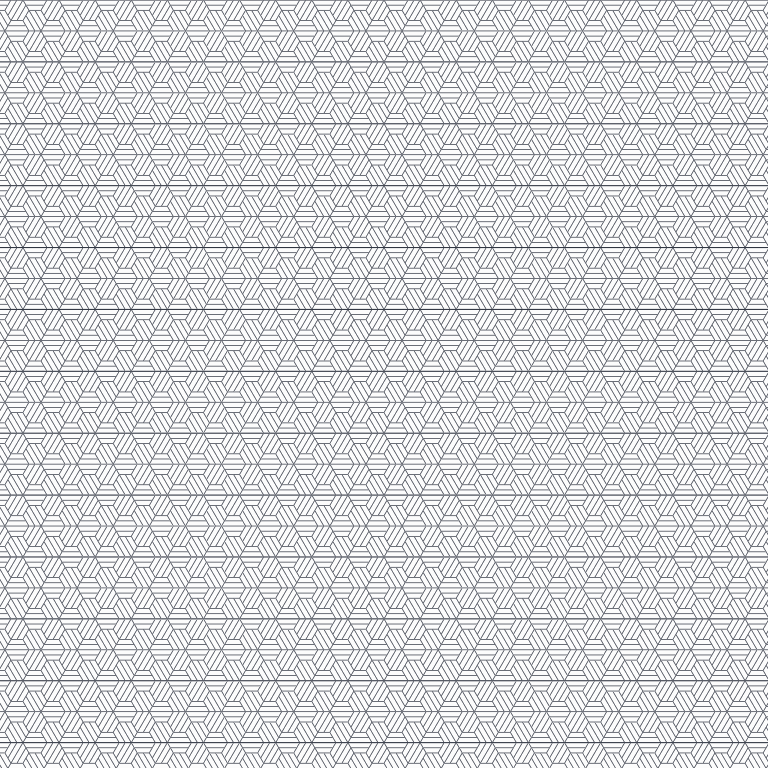
Write a three.js fragment shader that draws this pattern.

```glsl
// Thin-line honeycomb whose hexagons are hatched in three turning directions.
varying vec2 vUv;

const float SQRT3 = 1.7320508;
const float REPEATS_ACROSS = 21.27;
const float ROWS_DOWN = 24.82;
const vec3 PAPER = vec3(0.99);
const vec3 INK = vec3(0.19, 0.21, 0.26);

// All lengths are in hexagon sides
const float LINE_WIDTH = 0.06;
const float HEAVY_WIDTH = 0.092;
const float HATCH_STEP = SQRT3 / 4.0;
const float ROW_HEIGHT = 1.5 * SQRT3;

// Offset from the centre of the nearest flat-topped hexagon of side 1
vec2 hexLocal(vec2 p) {
  vec2 cell = vec2(3.0, SQRT3);
  vec2 a = mod(p, cell) - 0.5 * cell;
  vec2 b = mod(p + 0.5 * cell, cell) - 0.5 * cell;
  return dot(a, a) < dot(b, b) ? a : b;
}

float hexEdgeDistance(vec2 p) {
  p = abs(p);
  return 0.5 * SQRT3 - max(p.y, 0.5 * SQRT3 * p.x + 0.5 * p.y);
}

// Distance to the nearest of evenly spaced lines at multiples of spacing
float repeatedLine(float x, float spacing) {
  return abs(x - spacing * floor(x / spacing + 0.5));
}

// Share of a pixel covered by a line of the given width
float lineCoverage(float dist, float width, float pixel) {
  float overlap = (0.5 * (width + pixel) - dist) / pixel;
  return clamp(overlap, 0.0, min(1.0, width / pixel));
}

// Hexagon outlines and hatching; each row of centres turns by a third
float hatchedHexDistance(vec2 p) {
  vec2 local = hexLocal(p);
  float row = floor((p.y - local.y) / (0.5 * SQRT3) + 0.5);
  float angle = mod(row, 3.0) * radians(120.0);
  float across = dot(local, vec2(-sin(angle), cos(angle)));
  return min(hexEdgeDistance(local), repeatedLine(across, HATCH_STEP));
}

void main() {
  // Rows hang from the top edge, columns are centred
  vec2 scale = vec2(3.0 * REPEATS_ACROSS, ROW_HEIGHT * ROWS_DOWN);
  vec2 p = (vUv - vec2(0.5, 1.0)) * scale;
  vec2 footprint = fwidth(vUv) * scale;
  float pixel = max(0.5 * (footprint.x + footprint.y), 1e-5);

  float fine = lineCoverage(hatchedHexDistance(p - vec2(1.0, 0.0)), LINE_WIDTH, pixel);

  // Every second row line is heavier
  float heavy = lineCoverage(repeatedLine(p.y, 2.0 * ROW_HEIGHT), HEAVY_WIDTH, pixel);

  gl_FragColor = vec4(mix(PAPER, INK, max(fine, heavy)), 1.0);
}
```
